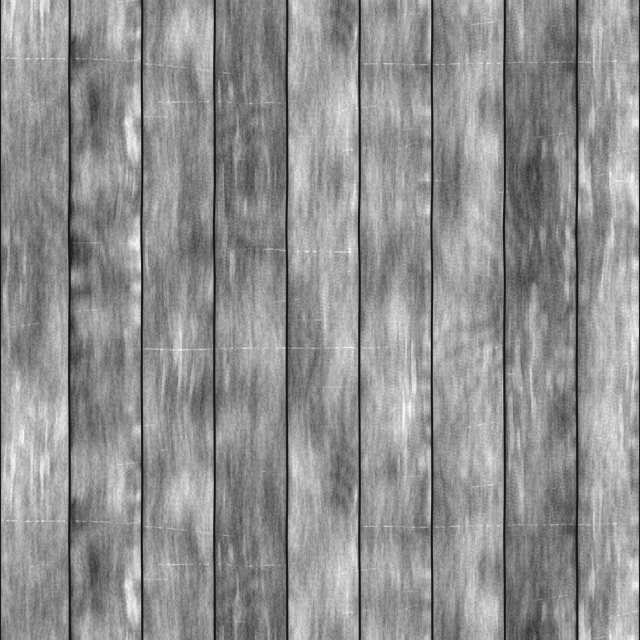
Write a WebGL 2 fragment shader that draws this texture.

```glsl
#version 300 es
precision highp float;
// Weathered grey vertical planks with dark seams, fine grain, worn edges and pale scratches.
uniform vec2 u_resolution;
out vec4 outColor;

const int PLANKS = 9;
const float FIRST_SEAM = 0.1083;    // right side of the narrower first plank
const float PLANK_WIDTH = 0.1133;
const float PERIOD_Y = 0.7227;      // height after which the wear repeats
const float SEAM_HALF = 0.0012;
const float SCRATCH_HALF = 0.0006;
const int SHORT_SCRATCHES = 46;
const float BROAD = 0.25;           // strength of the cloudy stains
const float FINE = 0.11;            // strength of the fibres and grit
const vec3 SEAM_COLOR = vec3(0.08);
const vec3 WOOD_TINT = vec3(1.0);
// Per plank: base tone, dark stain on the left edge, pale wear on the right edge
const float TONE[9] = float[9](0.60, 0.55, 0.62, 0.52, 0.59, 0.59, 0.62, 0.54, 0.61);
const float STAIN[9] = float[9](0.02, 0.62, 0.04, 0.08, 0.08, 0.06, 0.03, 0.10, 0.16);
const float WEAR[9] = float[9](0.08, 0.50, 0.08, 0.04, 0.08, 0.40, 0.06, -0.32, 0.42);
// Long scratches: start x, end x, height, slope
const vec4 LONG_SCRATCHES[6] = vec4[6](
    vec4(0.00, 0.22, 0.187, -0.02), vec4(0.22, 0.37, 0.178, -0.12),
    vec4(0.24, 0.45, 0.118, -0.01), vec4(0.21, 0.62, 0.453, 0.01),
    vec4(0.56, 0.97, 0.176, 0.01), vec4(0.40, 0.56, 0.610, -0.02));

float hash(vec2 p) {
    return fract(sin(dot(p, vec2(127.1, 311.7))) * 43758.5453);
}

// Value noise that repeats vertically every wrapY cells
float noise(vec2 p, float wrapY) {
    vec2 i = floor(p), f = fract(p);
    f = f * f * (3.0 - 2.0 * f);
    float y0 = mod(i.y, wrapY), y1 = mod(i.y + 1.0, wrapY);
    return mix(mix(hash(vec2(i.x, y0)), hash(vec2(i.x + 1.0, y0)), f.x),
               mix(hash(vec2(i.x, y1)), hash(vec2(i.x + 1.0, y1)), f.x), f.y);
}

// Noise centred on zero; cells are counted per canvas width and per period
float grain(vec2 p, float across, float along, float seed) {
    return noise(vec2(p.x * across + seed * 37.0, p.y * along), along) - 0.5;
}

// Broken pale line, s = start x, end x, height, slope
float scratch(vec2 uv, vec4 s, float px) {
    float bend = 0.004 * (noise(vec2(uv.x * 26.0, s.z * 90.0), 999.0) - 0.5);
    float dy = uv.y - s.z - s.w * (uv.x - s.x) - bend;
    dy = abs(dy - PERIOD_Y * round(dy / PERIOD_Y));
    float line = 1.0 - smoothstep(SCRATCH_HALF - 0.5 * px, SCRATCH_HALF + px, dy);
    float ends = smoothstep(s.x, s.x + 0.01, uv.x) * (1.0 - smoothstep(s.y - 0.01, s.y, uv.x));
    float broken = smoothstep(0.1, 0.9, noise(vec2(uv.x * 240.0, s.z * 70.0), 999.0));
    return line * ends * broken;
}

float scratches(vec2 uv, float px) {
    float sum = 0.0;
    for (int i = 0; i < 6; i++) sum += 0.24 * scratch(uv, LONG_SCRATCHES[i], px);
    for (int i = 0; i < SHORT_SCRATCHES; i++) {
        float k = float(i);
        float x = hash(vec2(k, 1.3)), y = PERIOD_Y * hash(vec2(k, 2.7));
        float len = mix(0.015, 0.07, hash(vec2(k, 4.1)));
        float slope = 0.4 * pow(hash(vec2(k, 5.9)), 3.0) - 0.02;
        sum += 0.15 * scratch(uv, vec4(x, x + len, y, slope), px);
    }
    return sum;
}

float wood(vec2 uv, int plank, float left, float right) {
    float seed = float(plank) + 1.0;
    vec2 p = vec2(uv.x, uv.y / PERIOD_Y);
    p.x += 0.010 * grain(p, 16.0, 8.0, seed);

    // Cloudy stains and long soft bands
    float tone = TONE[plank];
    tone += BROAD * (grain(p, 13.0, 6.0, seed) + 0.75 * grain(p, 34.0, 13.0, seed + 20.0));
    tone += 0.65 * BROAD * grain(p, 32.0, 3.0, seed + 30.0);

    // Streaks, fibres and grit
    tone += FINE * (1.1 * grain(p, 95.0, 6.0, seed) + grain(p, 210.0, 16.0, seed));
    tone += FINE * (grain(p, 380.0, 50.0, seed) + 1.1 * grain(p, 520.0, 260.0, seed));

    // Contour lines of the growth rings
    float rings = sin(170.0 * p.x + 36.0 * grain(p, 13.0, 4.0, seed + 40.0));
    tone += 0.035 * rings * (0.6 + grain(p, 20.0, 7.0, seed));

    // Pale rubbed streaks gathered in patches
    float patches = smoothstep(0.0, 0.3, grain(p, 14.0, 5.0, seed + 60.0));
    tone += 0.17 * patches * smoothstep(0.05, 0.38, grain(p, 190.0, 16.0, seed + 70.0));

    // Scalloped stain on the left, ragged wear on the right
    float scallop = 0.5 + grain(p, 30.0, 28.0, seed + 80.0);
    float ragged = 0.5 + grain(p, 70.0, 42.0, seed + 90.0);
    tone -= STAIN[plank] * scallop * exp(-left / (0.004 + 0.018 * scallop));
    tone += WEAR[plank] * ragged * exp(-right / (0.004 + 0.014 * ragged));
    return tone;
}

void main() {
    vec2 uv = gl_FragCoord.xy / u_resolution;
    float px = 1.0 / u_resolution.x;

    // Plank index and distances to its two seams
    float x = uv.x + 0.0022 * (noise(vec2(3.0, uv.y / PERIOD_Y * 9.0), 9.0) - 0.5);
    int plank = clamp(int(floor((x - FIRST_SEAM) / PLANK_WIDTH)) + 1, 0, PLANKS - 1);
    float start = FIRST_SEAM + PLANK_WIDTH * float(plank - 1);
    float left = plank == 0 ? uv.x : x - start;
    float right = plank == PLANKS - 1 ? 1.0 - uv.x : start + PLANK_WIDTH - x;
    float edge = max(min(left, right), 0.0);

    float tone = wood(uv, plank, left, right) + scratches(uv, px);
    tone *= 1.0 - 0.28 * exp(-edge / 0.0025);
    vec3 color = WOOD_TINT * clamp(tone, 0.12, 0.95);
    float seam = 1.0 - smoothstep(SEAM_HALF - 0.5 * px, SEAM_HALF + px, edge);
    outColor = vec4(mix(color, SEAM_COLOR, seam), 1.0);
}
```
